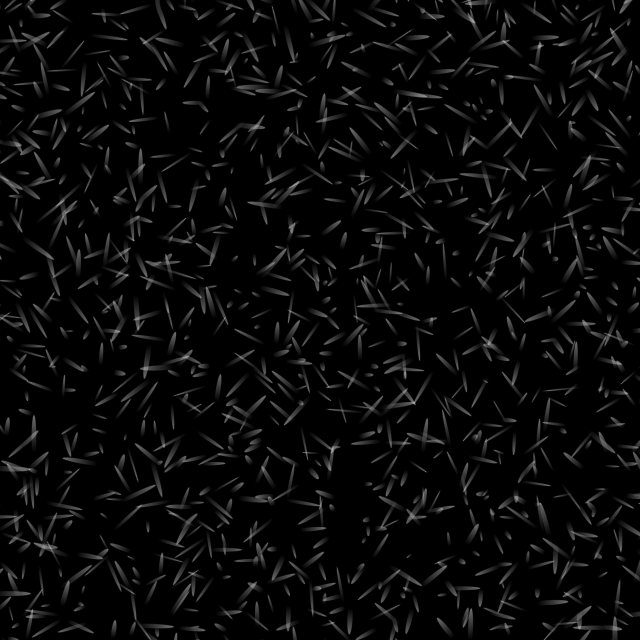
This texture is drawn by a WebGL 1 fragment shader. Its source:

```glsl
precision highp float;

uniform vec2 u_resolution;

const float CELLS = 24.0;       // grid cells across the canvas
const int PER_CELL = 3;         // candidate splinters in each cell
const float PRESENCE = 0.68;    // chance that a candidate is drawn
const float TAU = 6.2831853;
const vec2 LENGTH_RANGE = vec2(0.010, 0.061);
const vec2 HALF_WIDTH_RANGE = vec2(0.0013, 0.0041);
const vec3 SPLINTER_COLOR = vec3(1.0);

float hash(vec2 p) {
    return fract(sin(dot(p, vec2(127.1, 311.7))) * 43758.5453);
}

vec2 hash2(vec2 p) {
    return vec2(hash(p), hash(p + vec2(37.3, 17.9)));
}

// Approximate signed distance to an ellipse
float ellipseDistance(vec2 p, vec2 radii) {
    float k = length(p / radii) + 1e-4;
    float slope = length(p / (radii * radii)) + 1e-4;
    return k * (k - 1.0) / slope;
}

// Splinter centred at zero: bright narrow tip, fading towards its broad end
float splinter(vec2 p, float angle, float len, float halfWidth, float pixel) {
    vec2 axis = vec2(cos(angle), sin(angle));
    vec2 local = vec2(dot(p, axis), dot(p, vec2(-axis.y, axis.x)));
    float along = local.x / len + 0.5;
    vec2 radii = vec2(0.6 * len, halfWidth);
    float d = ellipseDistance(local - vec2(0.1 * len, 0.0), radii);
    float coverage = 1.0 - smoothstep(-0.75 * pixel, 0.75 * pixel, d);
    return coverage * clamp(1.0 - along, 0.0, 1.0);
}

// Scatters splinters over a jittered grid and screens them together
float splinterField(vec2 uv, float pixel) {
    vec2 home = floor(uv * CELLS);
    float light = 0.0;
    for (int y = -1; y <= 1; y++) {
        for (int x = -1; x <= 1; x++) {
            vec2 cell = home + vec2(float(x), float(y));
            for (int i = 0; i < PER_CELL; i++) {
                vec2 seed = cell + 61.7 * float(i + 1);
                vec2 center = (cell + hash2(seed)) / CELLS;
                vec2 size = hash2(seed + 5.3);
                float len = mix(LENGTH_RANGE.x, LENGTH_RANGE.y, size.x);
                float halfWidth = mix(HALF_WIDTH_RANGE.x, HALF_WIDTH_RANGE.y, size.y);
                float angle = TAU * hash(seed + 11.9);
                float peak = mix(0.38, 0.45, hash(seed + 23.1));
                float present = step(hash(seed + 41.7), PRESENCE);
                float glow = present * peak * splinter(uv - center, angle, len, halfWidth, pixel);
                light += glow * (1.0 - light);
            }
        }
    }
    return light;
}

void main() {
    float shortSide = min(u_resolution.x, u_resolution.y);
    vec2 uv = gl_FragCoord.xy / shortSide;
    float light = splinterField(uv, 1.0 / shortSide);
    gl_FragColor = vec4(SPLINTER_COLOR * light, 1.0);
}
```
